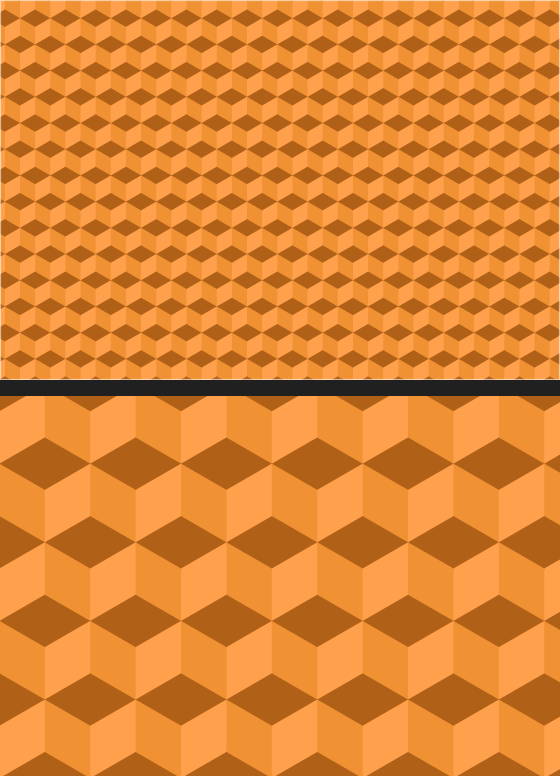
Top: the whole. Bottom: its middle third, enlarged.
Give the GLSL for this pattern, as a Shadertoy shader.

```glsl
// Stacked isometric cubes in three flat orange tones, with a pale hairline frame.

// Negative inside the rhombic faces. x runs across one repeat (-0.5 to 0.5),
// depth runs from one row of rhombi (0) down to the next (1).
float rhombusField(float x, float depth) {
    float upper = depth - (1.0 - 2.0 * abs(x)) / 3.0;
    float lower = 1.0 - depth - 2.0 * abs(x) / 3.0;
    return min(upper, lower);
}

// Signed distance to the nearest upright seam, positive on the lit side.
float seamField(float x) {
    return sign(x) * (0.25 - abs(abs(x) - 0.25));
}

float coverage(float field, float pixel) {
    return clamp(0.5 + field / pixel, 0.0, 1.0);
}

void mainImage(out vec4 fragColor, in vec2 fragCoord) {
    // Repeats across and rows down the canvas
    vec2 repeats = vec2(18.5, 14.5);
    vec2 pixel = repeats / iResolution.xy;
    vec2 grid = fragCoord * pixel - vec2(0.66, 0.806);

    // Alternate rows shift by half a repeat
    float row = ceil(grid.y);
    float depth = row - grid.y;
    float x = fract(grid.x + 0.5 * row + 0.5) - 0.5;

    // Side faces, then the dark rhombi
    vec3 shadedSide = vec3(0.94, 0.57, 0.20);
    vec3 litSide = vec3(1.00, 0.63, 0.30);
    vec3 darkFace = vec3(0.695, 0.38, 0.09);
    vec3 color = mix(shadedSide, litSide, coverage(seamField(x), pixel.x));
    float slopePixel = length(pixel * vec2(2.0 / 3.0, 1.0));
    color = mix(color, darkFace, coverage(-rhombusField(x, depth), slopePixel));

    // Pale frame along the canvas edge
    vec2 inset = min(fragCoord, iResolution.xy - fragCoord) / iResolution.y;
    float frame = coverage(1.0 / 348.0 - min(inset.x, inset.y), 1.0 / iResolution.y);
    color = mix(color, vec3(1.0), 0.55 * frame);

    fragColor = vec4(color, 1.0);
}
```
